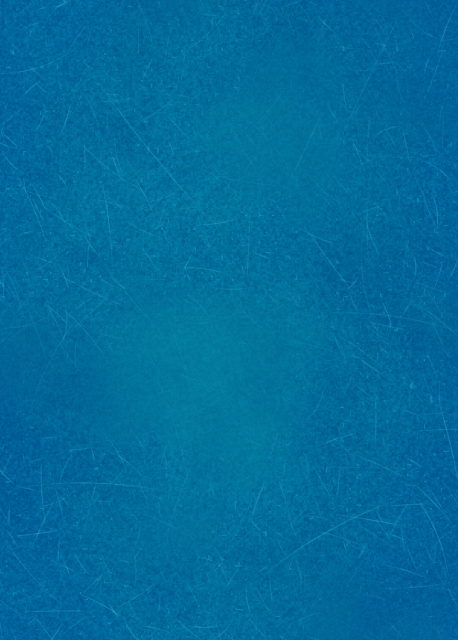
Write a WebGL 1 fragment shader that draws this texture.

```glsl
precision highp float;
uniform vec2 u_resolution;

#define DEEP vec3(0.0, 0.345, 0.55)
#define TEAL vec3(0.01, 0.505, 0.63)
#define BLUE vec3(0.0, 0.35, 0.63)
#define HAIR vec3(0.16, 0.66, 0.80)
#define GRAIN 0.085
#define GRAIN_SCALE 420.0
#define CLOUDS 0.75
#define VIGNETTE 0.75
#define SCRATCH 0.50
#define SCRATCH_WIDTH 0.0007
#define LEAN -1.1

float hash(vec2 p) {
  vec3 q = fract(p.xyx * 0.1031);
  q += dot(q, q.yzx + 33.33);
  return fract((q.x + q.y) * q.z);
}

vec2 hash2(vec2 p) {
  return vec2(hash(p), hash(p + 57.3));
}

float noise(vec2 p) {
  vec2 i = floor(p), f = fract(p);
  f = f * f * (3.0 - 2.0 * f);
  return mix(mix(hash(i), hash(i + vec2(1, 0)), f.x),
             mix(hash(i + vec2(0, 1)), hash(i + vec2(1, 1)), f.x), f.y);
}

float fbm(vec2 p) {
  float sum = 0.0, amp = 0.5;
  for (int i = 0; i < 5; i++) {
    sum += amp * noise(p);
    p = mat2(0.8, 0.6, -0.6, 0.8) * p * 2.03 + 17.1;
    amp *= 0.5;
  }
  return sum;
}

// One bent, tapering scratch per grid cell; neighbours overlap
float scratches(vec2 p, float cells, float seed, float pixel) {
  vec2 home = floor(p * cells);
  float light = 0.0;
  for (int y = -1; y <= 1; y++) {
    for (int x = -1; x <= 1; x++) {
      vec2 id = home + vec2(x, y) + seed;
      vec2 jitter = hash2(id), shape = hash2(id + 121.7);
      float turn = hash(id + 311.9) * 2.0 - 1.0;
      float angle = LEAN + 1.57 * turn * mix(abs(turn), 1.0, 0.4);
      vec2 d = p - (id - seed + jitter) / cells;
      float c = cos(angle), s = sin(angle);
      d = vec2(c * d.x + s * d.y, c * d.y - s * d.x);
      float bend = (shape.x - 0.5) * cells * 0.5;
      float reach = mix(0.25, 0.95, shape.y) / cells;
      float line = abs(d.y + bend * (d.x * d.x - 0.2 * reach * reach));
      float edge = 1.0 - smoothstep(0.0, SCRATCH_WIDTH + 0.7 * pixel, line);
      float taper = 1.0 - smoothstep(0.3 * reach, reach, abs(d.x));
      float weight = hash(id + 77.7);
      light += edge * taper * weight * weight;
    }
  }
  return light;
}

void main() {
  float pixel = 1.0 / u_resolution.y;
  vec2 p = gl_FragCoord.xy * pixel;
  vec2 uv = gl_FragCoord.xy / u_resolution;

  // Broad cloudy tone, lighter and greener in the middle
  vec2 off = (uv - vec2(0.5, 0.52)) * vec2(1.0, 0.85);
  float rim = dot(off, off);
  float cloud = fbm(p * 4.0 + 3.7) - 0.48;
  float smudge = fbm(p * 15.0 + 41.0) - 0.48;
  float tone = 0.70 + CLOUDS * cloud + 0.4 * smudge - VIGNETTE * rim;
  vec3 color = mix(DEEP, TEAL, clamp(tone, 0.0, 1.1));

  // Bluer towards the rim and in worn patches
  float wear = smoothstep(0.35, 0.68, fbm(p * 5.0 + 83.0) + 0.3 * rim);
  color = mix(color, BLUE, clamp(rim * 0.9 + 0.12 * wear, 0.0, 0.5));

  // Fine grain with dark blue pits and pale dust
  float grain = noise(p * GRAIN_SCALE) + 0.6 * noise(p * GRAIN_SCALE * 0.5 + 9.0) - 0.8;
  color += GRAIN * grain * vec3(0.1, 0.8, 0.75) * (0.6 + 0.6 * wear);
  float pits = smoothstep(0.70, 0.92, noise(p * 230.0 + 5.0));
  color = mix(color, vec3(0.0, 0.31, 0.58), pits * (0.1 + 0.3 * wear));
  float dust = smoothstep(0.88, 0.99, noise(p * 190.0 + 71.0));
  color = mix(color, HAIR, dust * (0.12 + 0.3 * wear));

  // Scratches from long to short, gathered in the worn patches
  float marks = 0.0;
  float cells = 4.0;
  for (int i = 0; i < 7; i++) {
    marks += scratches(p, cells, 19.0 * float(i) + 40.0, pixel);
    cells *= 1.38;
  }
  float broken = 0.45 + 0.75 * noise(p * 90.0);
  float gather = 0.3 + 0.7 * wear;
  color = mix(color, HAIR, min(SCRATCH * marks * broken * gather, 0.7));

  gl_FragColor = vec4(clamp(color, 0.0, 1.0), 1.0);
}
```
